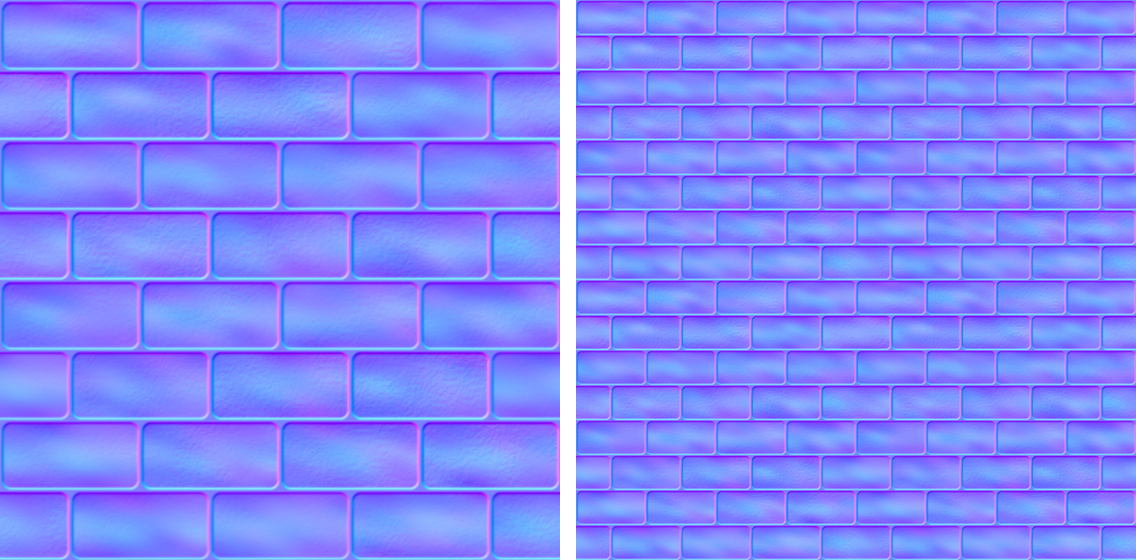
Left, the tile; right, the same tile 2 across and 2 down.
Give the GLSL for this texture map, as a WebGL 2 fragment shader.

```glsl
#version 300 es
precision highp float;

uniform vec2 u_resolution;
out vec4 fragColor;

// Layout, in canvas units
const vec2 BRICKS = vec2(4.0, 8.0);
const vec2 JOINT_SHIFT = vec2(0.001, -0.0015);
const float HALF_JOINT = 0.0040;
const float CORNER_RADIUS = 0.015;

// Relief, as slopes
const float BEVEL_WIDTH = 0.0027;
const float BEVEL_SLOPE = 0.86;
const float BULGE_LOW = -0.20;
const float BULGE_HIGH = 0.27;
const float TOP_SHADE = 0.24;
const float SIDE_TILT = 0.16;
const vec2 PATCH_SLOPE = vec2(0.30, 0.36);
const vec2 PATCH_FREQ = vec2(15.0, 27.0);
const float PATCH_SHEAR = 0.8;
const float GRAIN_FREQ = 150.0;
const float GRAIN_STEP = 0.0014;
const float GRAIN_SLOPE = 0.34;

// Normal encoding
const float BLUE_LOSS = 0.035;

float hash(vec2 p) {
    return fract(sin(dot(p, vec2(127.1, 311.7))) * 43758.5453);
}

float valueNoise(vec2 p) {
    vec2 i = floor(p);
    vec2 f = fract(p);
    f = f * f * (3.0 - 2.0 * f);
    float low = mix(hash(i), hash(i + vec2(1.0, 0.0)), f.x);
    float high = mix(hash(i + vec2(0.0, 1.0)), hash(i + vec2(1.0, 1.0)), f.x);
    return mix(low, high, f.y);
}

float grainHeight(vec2 p) {
    return 0.6 * valueNoise(p * GRAIN_FREQ)
         + 0.4 * valueNoise(p * GRAIN_FREQ * 1.9 + 17.3);
}

// Outward direction in xy, signed distance in z
vec3 roundedBox(vec2 p, vec2 halfSize, float radius) {
    vec2 q = abs(p) - halfSize + radius;
    float dist = length(max(q, 0.0)) + min(max(q.x, q.y), 0.0) - radius;
    return vec3(normalize(max(q, 1e-5)) * sign(p), dist);
}

// Soft dents and swells across a brick face
vec2 faceSlope(vec2 local, vec2 seed, float strength) {
    vec2 t = local * BRICKS + 0.5;
    float arch = sin(3.14159 * clamp(t.y, 0.0, 1.0));
    float bulge = mix(BULGE_LOW, BULGE_HIGH, arch * arch);
    float topShade = TOP_SHADE * exp((t.y - 1.0) / 0.09);

    vec2 p = vec2(local.x + PATCH_SHEAR * local.y, local.y) * PATCH_FREQ + seed;
    vec2 swell = vec2(valueNoise(p), valueNoise(p + 31.7)) - 0.5;
    vec2 broad = vec2(SIDE_TILT * (t.x - 0.5), bulge * strength - topShade);
    return broad + swell * PATCH_SLOPE;
}

// Fine pitted surface
vec2 grainSlope(vec2 local, vec2 seed) {
    vec2 p = local + seed;
    vec2 e = vec2(GRAIN_STEP, 0.0);
    return GRAIN_SLOPE * vec2(
        grainHeight(p - e.xy) - grainHeight(p + e.xy),
        grainHeight(p + e.yx) - grainHeight(p - e.yx));
}

void main() {
    vec2 uv = gl_FragCoord.xy / u_resolution;

    // Running bond, with wrapped brick numbers
    vec2 grid = (uv - JOINT_SHIFT) * BRICKS;
    grid.x += 0.5 * mod(floor(grid.y) + 1.0, 2.0);
    vec2 id = mod(floor(grid), BRICKS);
    vec2 local = (fract(grid) - 0.5) / BRICKS;

    // Variation between bricks
    vec2 seed = 40.0 * vec2(hash(id + 3.1), hash(id + 8.7));
    float rough = hash(id + 5.3);
    float bevelStrength = mix(0.82, 1.04, rough);

    vec3 box = roundedBox(local, 0.5 / BRICKS - HALF_JOINT, CORNER_RADIUS);
    float face = 1.0 - smoothstep(-0.004, 0.002, box.z);

    // Bevel, with green pointing down the canvas
    float ridge = box.z / BEVEL_WIDTH;
    vec2 slope = box.xy * vec2(1.0, -1.0)
               * BEVEL_SLOPE * bevelStrength * exp(-ridge * ridge);

    // Face relief, with grain in uneven areas
    float wear = smoothstep(0.2, 0.75, valueNoise(local * 18.0 + seed + 9.0));
    float grainAmount = mix(0.25, 1.0, rough) * mix(0.45, 1.0, wear);
    slope += face * faceSlope(local, seed, mix(0.75, 1.15, hash(id + 1.9)));
    slope += face * grainAmount * grainSlope(local, seed * 0.1);

    float blue = 1.0 - BLUE_LOSS * dot(slope, slope);
    fragColor = vec4(clamp(vec3(0.5 + 0.5 * slope, blue), 0.0, 1.0), 1.0);
}
```
